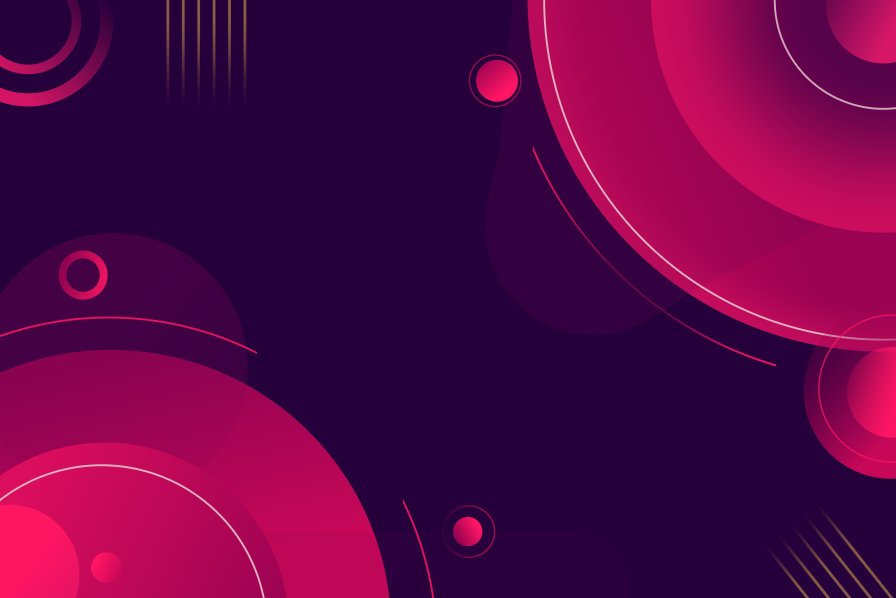
Reproduce this background procedurally as a Shadertoy shader.

```glsl
// Abstract poster: large gradient discs in two corners of a dark violet field,
// with thin arcs, small spheres, rings, soft blobs and fading gold stripes.
// Every shape is a signed distance turned into a mask; units are canvas heights.

const vec3 NIGHT = vec3(0.150, 0.000, 0.230);
const vec3 PLUM  = vec3(0.340, 0.010, 0.290);
const vec3 WINE  = vec3(0.600, 0.010, 0.320);
const vec3 ROSE  = vec3(0.780, 0.030, 0.345);
const vec3 HOT   = vec3(1.000, 0.085, 0.390);
const vec3 PEARL = vec3(0.900, 0.760, 0.800);
const vec3 GOLD  = vec3(0.560, 0.390, 0.270);

float disc(vec2 p, vec2 c, float r) { return length(p - c) - r; }

float ring(vec2 p, vec2 c, float r, float halfWidth) {
    return abs(disc(p, c, r)) - halfWidth;
}

float capsule(vec2 p, vec2 a, vec2 b, float r) {
    vec2 ab = b - a;
    float t = clamp(dot(p - a, ab) / dot(ab, ab), 0.0, 1.0);
    return length(p - a - ab * t) - r;
}

float roundBox(vec2 p, vec2 c, vec2 size, float r) {
    vec2 q = abs(p - c) - size + r;
    return length(max(q, 0.0)) + min(max(q.x, q.y), 0.0) - r;
}

float softMin(float a, float b, float k) {
    float h = max(k - abs(a - b), 0.0) / k;
    return min(a, b) - h * h * k * 0.25;
}

// Anti-aliased coverage of a distance, px being one pixel
float cover(float d, float px) { return clamp(0.5 - d / px, 0.0, 1.0); }

// Linear gradient parameter running from a to b
float ramp(vec2 p, vec2 a, vec2 b) {
    return clamp(dot(p - a, b - a) / dot(b - a, b - a), 0.0, 1.0);
}

// Evenly spaced stripes along x, each of the given half width
float stripes(float x, float first, float gap, float count, float halfWidth, float px) {
    float i = clamp(floor((x - first) / gap + 0.5), 0.0, count - 1.0);
    return cover(abs(x - first - i * gap) - halfWidth, px);
}

void mainImage(out vec4 fragColor, in vec2 fragCoord) {
    vec2 p = fragCoord / iResolution.xy * vec2(1.5, 1.0);
    float px = 1.0 / iResolution.y;
    float hair = 0.0016;
    vec3 col = NIGHT;

    // Soft blobs
    float blobR = softMin(capsule(p, vec2(0.992, 0.619), vec2(1.367, 0.805), 0.168),
                          capsule(p, vec2(0.992, 0.619), vec2(1.030, 1.050), 0.166), 0.05);
    float blobL = softMin(disc(p, vec2(0.190, 0.385), 0.225),
                          roundBox(p, vec2(0.40, -0.20), vec2(0.65, 0.31), 0.08), 0.12);
    float inR = cover(blobR, px), inL = cover(blobL, px);
    col = mix(col, PLUM, 0.26 * inR);
    col = mix(col, PLUM, inL * mix(0.62, 0.06, ramp(p, vec2(0.2, 0.5), vec2(0.75, 0.1))));

    // Gold stripes, upright and slanted
    float upright = stripes(p.x, 0.281, 0.0258, 6.0, 0.0023, px);
    col = mix(col, GOLD, upright * smoothstep(0.81, 0.98, p.y) * 0.95);
    vec2 along = normalize(vec2(0.62, -0.78));
    float slant = stripes(p.x + p.y * 0.795, 1.352, 0.0352, 5.0, 0.003, px * 1.28);
    float slantFade = smoothstep(0.0, 0.11, dot(p - vec2(1.275, 0.092), along));
    col = mix(col, GOLD, slant * slantFade * 0.9);

    // Thin outer arcs
    vec2 hubR = vec2(1.479, 1.0);
    float arcR = cover(ring(p, hubR, 0.637, hair), px)
               * step(0.893, p.x) * step(p.x, 1.299) * step(p.y, 0.756);
    col = mix(col, HOT, arcR * (0.25 + 0.65 * smoothstep(0.02, 0.2, abs(p.x - 1.07))));
    float arcL = cover(ring(p, vec2(0.182, -0.08), 0.549, hair), px)
               * (step(p.x, 0.430) + step(0.674, p.x));
    col = mix(col, HOT, arcL * 0.85);

    // Upper right discs
    vec3 outerR = mix(ROSE, WINE, ramp(p, vec2(0.90, 0.72), vec2(1.25, 0.86)));
    outerR = mix(outerR, ROSE + 0.03, smoothstep(0.50, 0.60, length(p - hubR)) * 0.75);
    outerR = mix(outerR, PLUM, 0.13 * inR);
    col = mix(col, outerR, cover(disc(p, vec2(1.479, 1.008), 0.596), px));
    col = mix(col, PEARL, 0.9 * cover(ring(p, hubR, 0.568, hair), px));
    vec3 innerR = mix(PLUM, ROSE + 0.02, smoothstep(0.12, 0.39, length(p - hubR)));
    col = mix(col, innerR, cover(disc(p, hubR, 0.389), px));
    col = mix(col, PEARL, 0.85 * cover(ring(p, hubR, 0.182, hair), px));
    vec3 coreR = mix(PLUM, ROSE + 0.06, ramp(p, vec2(1.375, 1.03), vec2(1.50, 0.96)));
    col = mix(col, coreR, cover(disc(p, vec2(1.479, 0.990), 0.096), px));

    // Lower left discs
    vec3 outerL = mix(WINE - vec3(0.04, 0.0, 0.0), ROSE, ramp(p, vec2(0.22, 0.40), vec2(0.30, 0.05)));
    outerL = mix(outerL, PLUM, 0.08 * inL);
    col = mix(col, outerL, cover(disc(p, vec2(0.186, -0.054), 0.469), px));
    vec3 innerL = mix(ROSE + vec3(0.08, 0.02, 0.02), WINE, ramp(p, vec2(0.05, 0.2), vec2(0.50, 0.0)));
    col = mix(col, innerL, cover(disc(p, vec2(0.176, -0.047), 0.307), px));
    col = mix(col, PEARL, 0.9 * cover(ring(p, vec2(0.170, -0.055), 0.277, hair), px));
    vec3 coreL = mix(HOT, ROSE + 0.04, ramp(p, vec2(0.04, 0.05), vec2(0.18, -0.06)));
    col = mix(col, coreL, cover(disc(p, vec2(0.016, 0.039), 0.117), px));
    vec3 dotL = mix(HOT, ROSE, ramp(p, vec2(0.16, 0.06), vec2(0.205, 0.04)));
    col = mix(col, dotL, cover(disc(p, vec2(0.178, 0.051), 0.0255), px));

    // Translucent ball at the right edge
    float ballGlow = ramp(p, vec2(1.35, 0.39), vec2(1.48, 0.26));
    float ballAlpha = mix(0.25, 1.0, ballGlow);
    col = mix(col, mix(WINE, ROSE, ballGlow), ballAlpha * cover(disc(p, vec2(1.492, 0.346), 0.1465), px));
    col = mix(col, HOT, 0.7 * cover(ring(p, vec2(1.494, 0.350), 0.123, hair * 0.8), px));
    float coreGlow = ramp(p, vec2(1.40, 0.36), vec2(1.50, 0.335));
    col = mix(col, HOT, coreGlow * 0.95 * cover(disc(p, vec2(1.494, 0.344), 0.076), px));

    // Small spheres with hairline rings
    vec3 sphereA = mix(WINE, HOT, ramp(p, vec2(0.81, 0.90), vec2(0.85, 0.85)));
    col = mix(col, HOT, 0.5 * cover(ring(p, vec2(0.829, 0.865), 0.043, hair * 0.7), px));
    col = mix(col, sphereA, cover(disc(p, vec2(0.832, 0.865), 0.035), px));
    vec3 sphereB = mix(WINE, HOT, ramp(p, vec2(0.765, 0.10), vec2(0.80, 0.12)));
    col = mix(col, HOT, 0.5 * ramp(p, vec2(0.73, 0.11), vec2(0.81, 0.11)) * cover(ring(p, vec2(0.785, 0.111), 0.043, hair * 0.8), px));
    col = mix(col, sphereB, cover(disc(p, vec2(0.783, 0.111), 0.0245), px));

    // Fading rings, upper left corner and on the left blob
    vec2 hubT = vec2(0.047, 0.965);
    float ringsT = max(cover(ring(p, hubT, 0.132, 0.011), px), cover(ring(p, hubT, 0.081, 0.008), px));
    col = mix(col, ROSE + 0.05, ringsT * ramp(p, vec2(0.19, 0.99), vec2(0.04, 0.84)));
    vec3 ringCol = mix(WINE, HOT, ramp(p, vec2(0.105, 0.55), vec2(0.175, 0.53)));
    col = mix(col, ringCol, 0.9 * cover(ring(p, vec2(0.139, 0.540), 0.0345, 0.0065), px));

    fragColor = vec4(col, 1.0);
}
```
